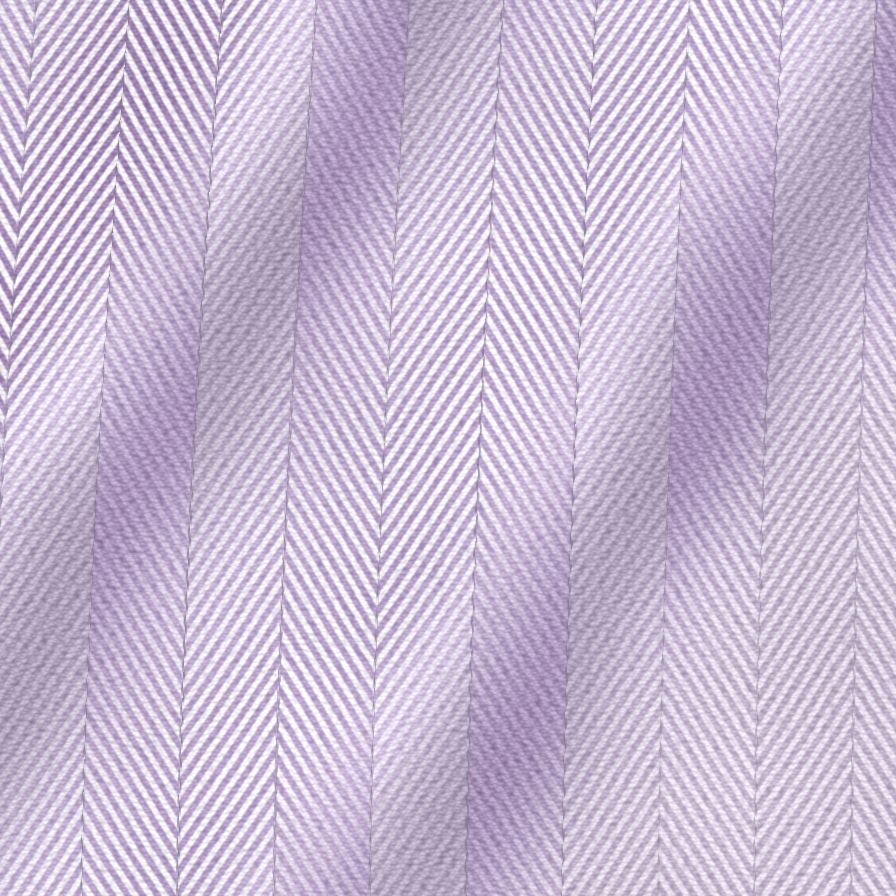
Give the GLSL for this texture, as a three.js fragment shader.

```glsl
// Lilac herringbone satin with leaning columns, white twill ribs and soft diagonal folds.
varying vec2 vUv;

const float TAU = 6.2831853;
const float COLUMN_WIDTH = 0.1073;
const float FIRST_SEAM = 0.091;
const float RIBS_DOWN = 40.0;
const float RIB_SLOPE = 1.54;

const vec3 WHITE_RIB = vec3(0.97, 0.96, 0.98);
const vec3 LILAC_GROOVE = vec3(0.71, 0.62, 0.78);
const vec3 GREY_FOLD = vec3(0.68, 0.64, 0.72);
const vec3 LILAC_FOLD = vec3(0.63, 0.53, 0.71);
const vec3 PALE_SATIN = vec3(0.81, 0.77, 0.84);
const vec3 SEAM_GREY = vec3(0.50, 0.45, 0.55);

float hash(vec2 p) {
  return fract(sin(dot(p, vec2(127.1, 311.7))) * 4375.85);
}

// Distance to the nearest scattered point, one point per cell
float cellular(vec2 p) {
  vec2 cell = floor(p);
  float nearest = 2.0;
  for (int j = -1; j <= 1; j++) {
    for (int i = -1; i <= 1; i++) {
      vec2 c = cell + vec2(float(i), float(j));
      vec2 point = c + vec2(hash(c), hash(c + 37.0));
      nearest = min(nearest, distance(p, point));
    }
  }
  return nearest;
}

float bump(float x, float center, float width) {
  float d = (x - center) / width;
  return exp(-d * d);
}

// Slow wobble from layered sines
float drift(vec2 p) {
  return sin(p.x * 7.0 + p.y * 4.0) + 0.5 * sin(p.y * 13.0 - p.x * 5.0 + 1.7);
}

// Column coordinate; seams bend to the right toward the top
float columnCoord(vec2 p) {
  float lean = (0.058 - 0.030 * p.x) * pow(max(p.y, 0.0), 1.5);
  return (p.x - lean - FIRST_SEAM) / COLUMN_WIDTH;
}

// Rounded rib profile: 1 on the crest, 0 in the groove
float ribProfile(float phase) {
  float wave = 0.5 + 0.5 * cos(TAU * phase);
  return smoothstep(0.15, 0.92, wave);
}

void main() {
  vec2 p = vUv;

  // Herringbone columns with alternating rib direction
  float column = columnCoord(p);
  float id = floor(column);
  float across = column - id;
  float rising = mod(id, 2.0);
  float direction = 1.0 - 2.0 * rising;
  float phase = (p.y + direction * RIB_SLOPE * across * COLUMN_WIDTH) * RIBS_DOWN;
  phase += 0.5 * rising + 0.3 * hash(vec2(id, 5.0)) + 0.06 * drift(p * 3.0);

  // Diagonal folds, their sheen and the flatter cloth beyond them
  float slant = p.x + 0.6 * (1.0 - p.y) + 0.012 * drift(p);
  float fold = min(bump(slant, 0.48, 0.095) + bump(slant, 1.06, 0.105), 1.0);
  float sheen = bump(slant, 0.35, 0.050) + bump(slant, 0.93, 0.055);
  float flatCloth = smoothstep(1.08, 1.28, slant);
  float crisp = bump(slant, 0.20, 0.16) + bump(slant, 0.79, 0.14);
  float relief = (0.60 + 0.40 * crisp) * (1.0 - 0.45 * fold) * (1.0 - 0.35 * sheen);

  // Fine threads: scattered floats and short twists across each rib
  float grain = cellular(p * vec2(140.0, 250.0)) - 0.45;
  float twist = sin(TAU * (p.y * 150.0 + p.x * 40.0 * direction));

  // Ribs and grooves around the satin level of the column
  float satin = mix(0.42, 0.54, rising);
  float rib = mix(satin, ribProfile(phase), relief);
  vec3 color = mix(LILAC_GROOVE, WHITE_RIB, rib);

  // Fold lighting: greyer on rising columns, more lilac on falling ones
  vec3 foldColor = mix(LILAC_FOLD, GREY_FOLD, 0.20 + 0.55 * rising);
  color = mix(color, foldColor + 0.24 * (rib - satin), 0.90 * fold);
  color = mix(color, PALE_SATIN + 0.28 * (rib - satin), 0.65 * flatCloth * (1.0 - fold));
  color += 0.06 * sheen * (0.3 + 0.7 * rising) * (1.0 - fold);
  color -= vec3(0.10, 0.11, 0.09) * bump(slant, 0.20, 0.12) * (1.0 - rib);
  color += 0.012 * drift(p * 2.0 + 3.0);

  // Weave and wear
  color -= grain * vec3(0.18, 0.19, 0.16);
  color += 0.025 * twist * (0.4 + 0.6 * rib);

  // Broken, slightly jagged stitch line on each seam
  float jag = 0.0007 * sin(TAU * p.y * RIBS_DOWN);
  float seamDistance = abs((fract(column + 0.5) - 0.5) * COLUMN_WIDTH + jag);
  float stitch = 0.45 + 0.35 * sin(TAU * p.y * RIBS_DOWN + 2.0 * id);
  float seam = 1.0 - smoothstep(0.0005, 0.0024, seamDistance);
  color = mix(color, SEAM_GREY, seam * stitch * (0.85 - 0.30 * flatCloth));

  gl_FragColor = vec4(clamp(color, 0.0, 1.0), 1.0);
}
```
